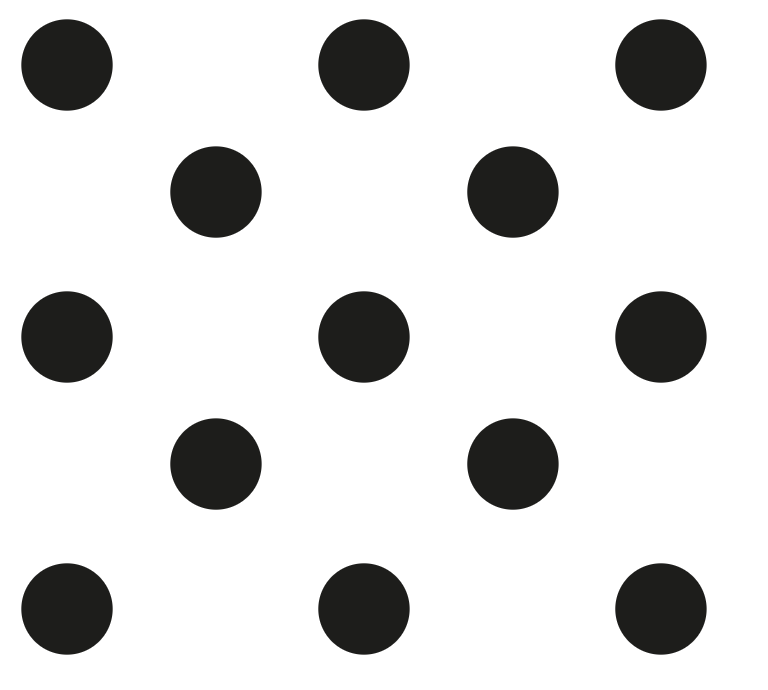
This pattern is drawn by a Shadertoy shader. Its source:

```glsl
// Staggered black polka dots on white: rows of three alternating with rows of two.

// Signed distance to the nearest dot of a finite grid whose lower-left dot is at origin
float dotGrid(vec2 p, vec2 origin, vec2 count) {
    vec2 spacing = vec2(0.4304, 0.3942);
    vec2 cell = clamp(round((p - origin) / spacing), vec2(0.0), count - 1.0);
    return length(p - origin - cell * spacing) - 0.0662;
}

void mainImage(out vec4 fragColor, in vec2 fragCoord) {
    // Canvas height is one unit
    vec2 p = fragCoord / iResolution.y;

    // The in-between rows sit slightly above the midline of their neighbours
    float wideRows = dotGrid(p, vec2(0.0971, 0.1174), vec2(3.0, 3.0));
    float narrowRows = dotGrid(p, vec2(0.3130, 0.3275), vec2(2.0, 2.0));
    float dist = min(wideRows, narrowRows);

    // Edge smoothed over about one pixel
    float ink = clamp(0.5 - dist * iResolution.y, 0.0, 1.0);
    vec3 color = mix(vec3(1.0), vec3(0.114, 0.114, 0.106), ink);
    fragColor = vec4(color, 1.0);
}
```
